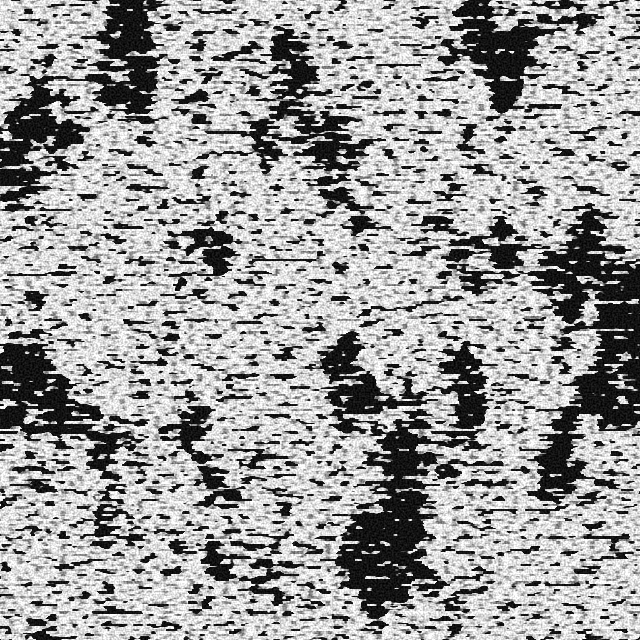
Reproduce this texture procedurally as a Shadertoy shader.

```glsl
// Weathered black-and-white grain: short horizontal dashes on a pale ground,
// crowding into ragged dark patches. Stretched gradient noise is cut by a
// threshold that a broad patch noise lowers; fine streaks and grain add tone.

const float ROWS = 256.0;                    // scan rows over the height
const vec2 PATCH_SCALE = vec2(5.2, 3.7);     // broad dark areas
const vec2 DASH_SCALE = vec2(23.0, 95.0);    // main dashes
const vec2 RAGGED_SCALE = vec2(57.0, 181.0); // breaks up the dash ends
const vec2 STREAK_SCALE = vec2(75.0, 215.0); // faint grey streaks
const float GRAIN_SCALE = 331.0;
const float OPEN_CUT = 1.22;                 // threshold on pale ground
const float PATCH_CUT = -1.3;                // threshold inside patches
const float EDGE_SOFTNESS = 0.16;
const float PAPER_TONE = 0.88;
const float INK_TONE = 0.07;
const float STREAK_CONTRAST = 0.05;
const float STREAK_SHADE = 0.27;
const float PAPER_GRAIN = 0.065;
const float INK_GRAIN = 0.028;
const float NOISE_GAIN = 5.0;                // brings noise to unit deviation

// Random unit gradient for a lattice point
vec2 latticeGradient(vec2 cell) {
    uvec2 q = uvec2(ivec2(cell) + 4096);
    uint h = q.x * 1597334677u ^ q.y * 3812015801u;
    h = (h ^ (h >> 16)) * 2146121005u;
    h = (h ^ (h >> 15)) * 2221713035u;
    h ^= h >> 16;
    float angle = 6.28318 * float(h & 65535u) / 65536.0;
    return vec2(cos(angle), sin(angle));
}

// Gradient noise with about unit standard deviation
float noise(vec2 p) {
    vec2 cell = floor(p);
    vec2 f = p - cell;
    vec2 u = f * f * f * (f * (f * 6.0 - 15.0) + 10.0);
    vec2 e = vec2(1.0, 0.0);
    float a = dot(latticeGradient(cell), f);
    float b = dot(latticeGradient(cell + e.xy), f - e.xy);
    float c = dot(latticeGradient(cell + e.yx), f - e.yx);
    float d = dot(latticeGradient(cell + e.xx), f - e.xx);
    return NOISE_GAIN * mix(mix(a, b, u.x), mix(c, d, u.x), u.y);
}

// Broad patches with broken outlines
float patchNoise(vec2 p) {
    float sum = 0.0;
    float weight = 0.8;
    for (int i = 0; i < 4; i++) {
        sum += weight * noise(p);
        p = p * 2.03 + vec2(17.3, 9.7);
        weight *= 0.55;
    }
    return sum;
}

// Hold the height constant within a row, with a smooth step between rows
float snapToRow(float y) {
    float row = y * ROWS;
    float blend = min(0.5, 0.5 * ROWS / iResolution.y);
    float stepUp = smoothstep(0.5 - blend, 0.5 + blend, fract(row));
    return (floor(row) + stepUp) / ROWS;
}

void mainImage(out vec4 fragColor, in vec2 fragCoord) {
    vec2 uv = fragCoord / iResolution.y;
    vec2 rowUv = vec2(uv.x, snapToRow(uv.y));

    // Dashes, cut more generously inside patches
    float crowding = smoothstep(0.25, 1.5, patchNoise(uv * PATCH_SCALE + 31.4));
    float dashes = 0.78 * noise(rowUv * DASH_SCALE + 5.3)
                 + 0.62 * noise(rowUv * RAGGED_SCALE + 71.9);
    float field = dashes - mix(OPEN_CUT, PATCH_CUT, crowding);
    float ink = smoothstep(-EDGE_SOFTNESS, EDGE_SOFTNESS, field);

    // Pale ground with grey streaks, then grain on both tones
    float streak = noise(rowUv * STREAK_SCALE + 43.1);
    float grain = noise(uv * GRAIN_SCALE + 0.37);
    float paper = PAPER_TONE - STREAK_CONTRAST * streak
                - STREAK_SHADE * smoothstep(0.4, 2.0, streak)
                + PAPER_GRAIN * grain;
    float inkTone = INK_TONE + INK_GRAIN * grain;

    float tone = clamp(mix(paper, inkTone, ink), 0.0, 1.0);
    fragColor = vec4(vec3(tone), 1.0);
}
```
